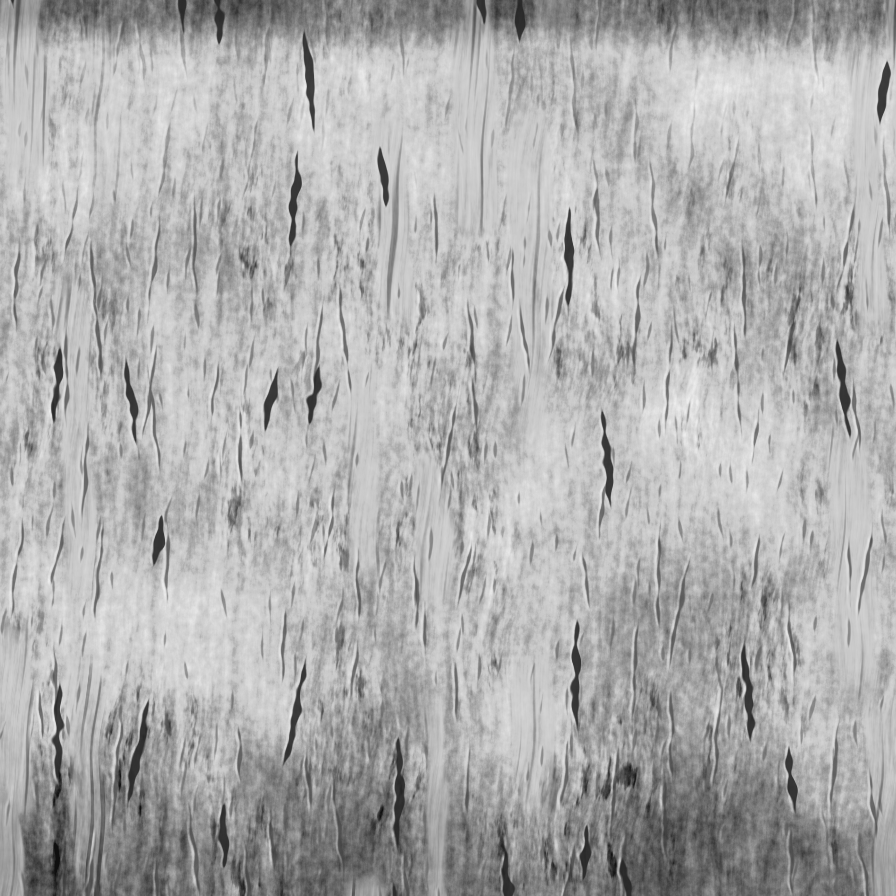
Reproduce this texture procedurally as a Shadertoy shader.

```glsl
vec2 hash2(vec2 p) {
    vec3 q = fract(p.xyx * vec3(0.1031, 0.1030, 0.0973));
    q += dot(q, q.yzx + 33.33);
    return fract((q.xx + q.yz) * q.zy);
}

float corner(vec2 cell, vec2 offset, vec2 f) {
    return dot(hash2(cell + offset) * 2.0 - 1.0, f - offset);
}

float gradientNoise(vec2 p) {
    vec2 cell = floor(p), f = fract(p);
    vec2 u = f * f * f * (f * (f * 6.0 - 15.0) + 10.0);
    float low = mix(corner(cell, vec2(0, 0), f), corner(cell, vec2(1, 0), f), u.x);
    float high = mix(corner(cell, vec2(0, 1), f), corner(cell, vec2(1, 1), f), u.x);
    return mix(low, high, u.y);
}

float fbm(vec2 p) {
    float sum = 0.0, amplitude = 0.65;
    for (int i = 0; i < 4; i++) {
        sum += amplitude * gradientNoise(p);
        p = p * 2.03 + 17.3;
        amplitude *= 0.55;
    }
    return sum;
}

// Tapered slanted splits: x = dark core, y = pale lifted edge
vec2 cracks(vec2 p, vec2 cells, vec2 size, float chance) {
    vec2 result = vec2(0.0);
    float blur = max(0.001, 1.0 / iResolution.y);
    float ragged = 0.8 + 1.3 * gradientNoise(p * vec2(70.0, 55.0));
    p.x += 0.005 * gradientNoise(p * vec2(18.0, 32.0));
    for (int j = -1; j <= 1; j++)
    for (int i = -1; i <= 1; i++) {
        vec2 id = floor(p * cells) + vec2(i, j);
        vec2 spot = hash2(id + cells), shape = hash2(id + cells + 57.0);
        vec2 q = p - (id + spot) / cells;
        q.x -= q.y * mix(-0.13, 0.22, shape.y);
        float t = q.y / (size.x * mix(0.5, 1.2, shape.x));
        float width = size.y * max(0.0, 1.0 - t * t) * ragged;
        float present = step(hash2(id + 91.0).x, chance) * clamp(width / blur, 0.0, 1.0);
        float core = 1.0 - smoothstep(width - blur, width + blur, abs(q.x));
        float rim = 1.0 - smoothstep(0.0, 0.0025, abs(q.x + width + 0.0018));
        result = max(result, present * vec2(core, rim));
    }
    return result;
}

// Upright strips of exposed fibre, gathered around the middle and the sides
float fibreStrips(vec2 p) {
    float mask = 0.0;
    vec2 cells = vec2(11.0, 3.0);
    float ragged = 0.012 * gradientNoise(p * vec2(45.0, 16.0));
    for (int j = -1; j <= 1; j++)
    for (int i = -1; i <= 1; i++) {
        vec2 id = floor(p * cells) + vec2(i, j);
        vec2 spot = hash2(id + 23.0), shape = hash2(id + 71.0);
        vec2 centre = (id + spot) / cells;
        vec2 q = p - centre;
        float halfWidth = mix(0.008, 0.025, shape.x);
        float across = 1.0 - smoothstep(-0.004, 0.004, abs(q.x + 0.04 * q.y) - halfWidth + ragged);
        float along = 1.0 - smoothstep(0.7, 1.0, abs(q.y) / mix(0.09, 0.2, shape.y) + 12.0 * ragged);
        float gathered = smoothstep(0.35, 0.8, 0.5 + 0.5 * cos(12.566 * centre.x));
        mask = max(mask, across * along * gathered);
    }
    return mask;
}

void mainImage(out vec4 fragColor, in vec2 fragCoord) {
    vec2 p = fragCoord / iResolution.xy;
    float blotch = fbm(p * vec2(6.0, 5.0));
    float y = p.y + 0.05 * blotch;

    // Broad light and shade, with stained top and bottom
    float smoothBand = smoothstep(0.72, 0.84, y);
    float stain = 0.37 * smoothstep(0.93, 0.985, y) + 0.33 * (1.0 - smoothstep(0.0, 0.26, y));
    float tone = 0.755 + 0.05 * smoothBand - stain + 0.4 * blotch;

    // Weathered grain and fine mottling
    vec2 grain = p + vec2(0.012 * gradientNoise(p * 9.0) - 0.06 * p.y, 0.0);
    tone += 0.3 * fbm(grain * vec2(75.0, 12.0)) + 0.24 * fbm(p * vec2(120.0, 95.0));

    // Flaked patches with side-lit relief
    vec2 flake = grain * vec2(62.0, 19.0);
    float height = fbm(flake);
    float relief = fbm(flake + vec2(0.16, 0.05)) - height;
    float patchy = smoothstep(-0.12, 0.22, fbm(p * vec2(9.0, 4.0) + 31.0)) * (1.0 - 0.55 * smoothBand);
    tone += patchy * (0.55 * relief - 0.28 * smoothstep(0.1, 0.32, height));

    // Pale fibres split by thin dark seams
    float strand = gradientNoise(vec2(grain.x * 150.0, p.y * 3.5));
    float seam = smoothstep(0.12, 0.38, strand);
    float fibre = 0.8 - 0.4 * stain + 0.22 * fbm(grain * vec2(190.0, 14.0)) - 0.36 * seam;
    tone = mix(tone, fibre, 0.8 * fibreStrips(p));

    // Flecks, long splits and deep gashes
    vec2 flecks = cracks(p, vec2(42.0, 20.0), vec2(0.02, 0.0017), 0.5);
    vec2 splits = cracks(p, vec2(21.0, 9.0), vec2(0.06, 0.0022), 0.55);
    vec2 gashes = cracks(p, vec2(9.0, 6.0), vec2(0.055, 0.0055), 0.38);
    float worn = 1.0 - 0.5 * smoothBand;
    tone += worn * (0.08 * flecks.y + 0.17 * splits.y + 0.14 * gashes.y);
    tone = mix(tone, 0.36, 0.6 * worn * flecks.x);
    tone = mix(tone, 0.26, 0.7 * worn * splits.x);
    tone = mix(tone, 0.14, 0.88 * gashes.x);

    // Soft highlight shoulder
    tone -= 0.55 * max(tone - 0.78, 0.0);
    fragColor = vec4(vec3(clamp(tone, 0.06, 0.93)), 1.0);
}
```
